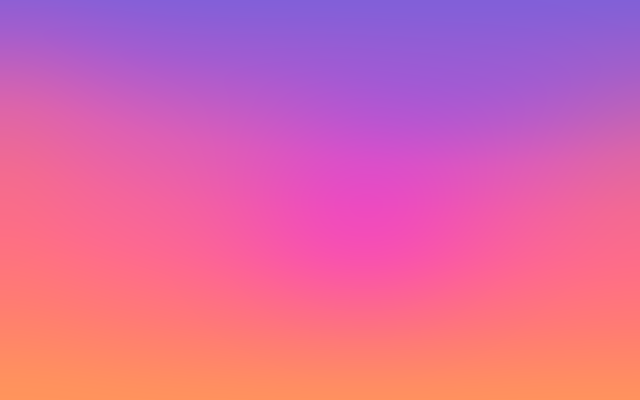
Give the GLSL for this background, as a WebGL 1 fragment shader.

```glsl
precision highp float;
// Soft sunset gradient: violet sky melting through pink into orange, with a magenta glow.

uniform vec2 u_resolution;

// Vertical ramp, evenly spaced from top to bottom
const vec3 VIOLET = vec3(0.50, 0.375, 0.85);
const vec3 PURPLE = vec3(0.66, 0.36, 0.81);
const vec3 ORCHID = vec3(0.855, 0.375, 0.715);
const vec3 PINK   = vec3(0.95, 0.395, 0.62);
const vec3 ROSE   = vec3(1.00, 0.42, 0.55);
const vec3 CORAL  = vec3(1.00, 0.49, 0.445);
const vec3 ORANGE = vec3(1.00, 0.58, 0.36);
const float RAMP_STEPS = 6.0;
const float STEP_SOFTNESS = 0.25;

// Ramp displacement: the violet sags on the right, warmth rises on the left
const vec2 SAG_CENTER = vec2(0.72, 0.30);
const vec2 SAG_RADIUS = vec2(0.30, 0.20);
const float SAG_AMOUNT = 0.085;
const vec2 RISE_CENTER = vec2(0.0, 0.38);
const vec2 RISE_RADIUS = vec2(0.20, 0.60);
const float RISE_AMOUNT = 0.09;

// Colour shifts added over the ramp
const vec2 GLOW_CENTER = vec2(0.57, 0.57);
const vec2 GLOW_RADIUS = vec2(0.21, 0.25);
const vec3 GLOW_SHIFT = vec3(-0.02, -0.105, 0.135);
const float EDGE_DEPTH = 0.40;
const vec2 EDGE_RADIUS = vec2(0.12, 0.28);
const vec3 EDGE_SHIFT = vec3(-0.005, 0.02, -0.045);

float softBlob(vec2 p, vec2 center, vec2 radius) {
  vec2 q = (p - center) / radius;
  return exp(-dot(q, q));
}

// Overlapping steps round off the joints between ramp colours
float rampStep(float depth, float index) {
  return smoothstep(-STEP_SOFTNESS, 1.0 + STEP_SOFTNESS, depth * RAMP_STEPS - index);
}

vec3 skyRamp(float depth) {
  vec3 color = VIOLET;
  color += (PURPLE - VIOLET) * rampStep(depth, 0.0);
  color += (ORCHID - PURPLE) * rampStep(depth, 1.0);
  color += (PINK - ORCHID) * rampStep(depth, 2.0);
  color += (ROSE - PINK) * rampStep(depth, 3.0);
  color += (CORAL - ROSE) * rampStep(depth, 4.0);
  color += (ORANGE - CORAL) * rampStep(depth, 5.0);
  return color;
}

void main() {
  // x runs rightward, y is depth below the top edge
  vec2 p = gl_FragCoord.xy / u_resolution;
  p.y = 1.0 - p.y;

  // Bend the ramp
  float depth = p.y;
  depth -= SAG_AMOUNT * softBlob(p, SAG_CENTER, SAG_RADIUS);
  depth += RISE_AMOUNT * softBlob(p, RISE_CENTER, RISE_RADIUS);
  vec3 color = skyRamp(depth);

  // Magenta heart and muted side edges
  color += GLOW_SHIFT * softBlob(p, GLOW_CENTER, GLOW_RADIUS);
  vec2 edgePoint = vec2(min(p.x, 1.0 - p.x), p.y);
  color += EDGE_SHIFT * softBlob(edgePoint, vec2(0.0, EDGE_DEPTH), EDGE_RADIUS);

  gl_FragColor = vec4(clamp(color, 0.0, 1.0), 1.0);
}
```
